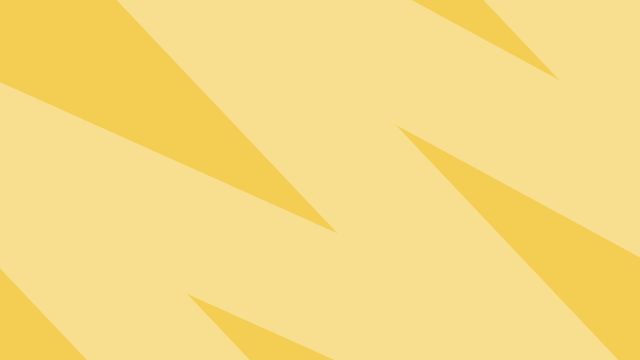
This background is drawn by a Shadertoy shader. Its source:

```glsl
// Flat golden shards slanting across a pale yellow field.
#define FIELD_COLOR vec3(0.972, 0.872, 0.560)
#define SHARD_COLOR vec3(0.955, 0.804, 0.325)
#define STEEP 1.056        // fall of the edge shared by all shards
#define SHALLOW_LEFT 0.448 // fall of the other edge, left pair
#define SHALLOW_RIGHT 0.5425 // fall of the other edge, right pair
#define CORNER_HEIGHT 0.2546 // where the corner shard meets the left side

// Signed distance to a falling line through the origin, positive above it.
float aboveLine(vec2 p, float fall) {
    return (p.y + fall * p.x) / sqrt(1.0 + fall * fall);
}

// Wedge from its tip, positive inside; facing is 1 down-right, -1 up-left.
float wedge(vec2 p, vec2 tip, float shallow, float facing) {
    vec2 q = (p - tip) * facing;
    return min(aboveLine(q, STEEP), -aboveLine(q, shallow));
}

void mainImage(out vec4 fragColor, in vec2 fragCoord) {
    // Canvas height is one unit.
    vec2 p = fragCoord / iResolution.y;

    // Left pair, right pair, then the lower left corner.
    float inside = wedge(p, vec2(0.9375, 0.3519), SHALLOW_LEFT, -1.0);
    inside = max(inside, wedge(p, vec2(0.5208, 0.1829), SHALLOW_LEFT, 1.0));
    inside = max(inside, wedge(p, vec2(1.5532, 0.7778), SHALLOW_RIGHT, -1.0));
    inside = max(inside, wedge(p, vec2(1.0995, 0.6528), SHALLOW_RIGHT, 1.0));
    inside = max(inside, -aboveLine(p - vec2(0.0, CORNER_HEIGHT), STEEP));

    // Blend over one pixel at the edges.
    float coverage = clamp(0.5 + inside * iResolution.y, 0.0, 1.0);
    fragColor = vec4(mix(FIELD_COLOR, SHARD_COLOR, coverage), 1.0);
}
```
